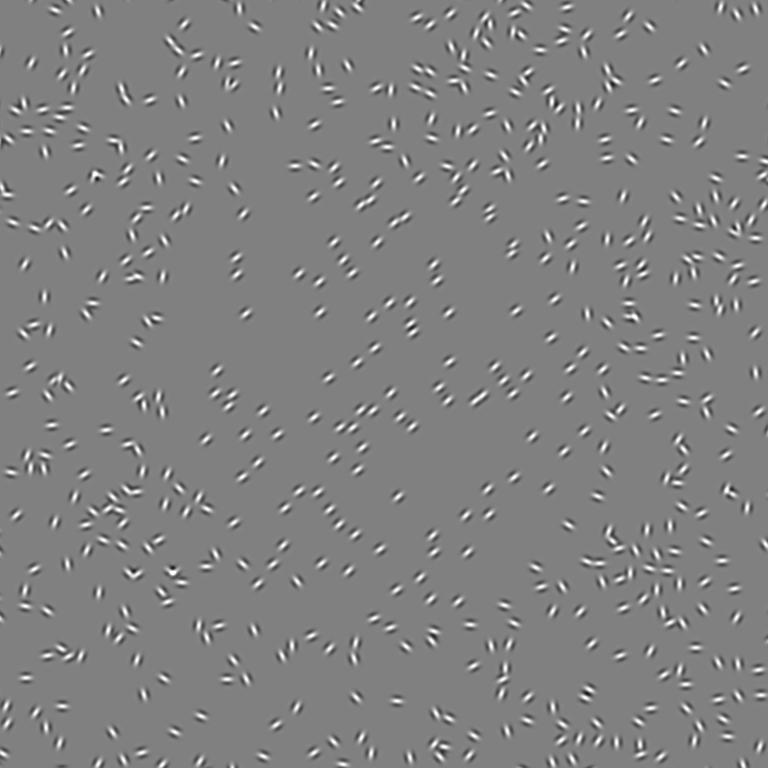
Write a three.js fragment shader that draws this pattern.

```glsl
varying vec2 vUv;

vec3 hash3(vec2 p) {
  vec3 q = fract(p.xyx * vec3(0.1031, 0.1030, 0.0973));
  q += dot(q, q.yxz + 33.33);
  return fract((q.xxy + q.yzz) * q.zyx);
}

float valueNoise(vec2 p) {
  vec2 i = floor(p);
  vec2 f = fract(p);
  f = f * f * (3.0 - 2.0 * f);
  return mix(mix(hash3(i).x, hash3(i + vec2(1.0, 0.0)).x, f.x),
             mix(hash3(i + vec2(0.0, 1.0)).x, hash3(i + vec2(1.0, 1.0)).x, f.x), f.y);
}

// Striped wave under a round Gaussian envelope, stripes running along the angle
float gabor(vec2 p, float angle) {
  float across = dot(p, vec2(-sin(angle), cos(angle)));
  return cos(6.2832 * across / 0.0133) * exp(-dot(p, p) / (2.0 * 0.00465 * 0.00465));
}

void main() {
  const float CELLS = 40.0;
  vec2 home = floor(vUv * CELLS);
  float wave = 0.0;

  for (int y = -1; y <= 1; y++) {
    for (int x = -1; x <= 1; x++) {
      vec2 cell = home + vec2(float(x), float(y));
      vec3 place = hash3(cell + 57.0);
      vec3 turn = hash3(cell + 213.0);
      vec2 center = (cell + 0.5 + 0.84 * (place.xy - 0.5)) / CELLS;

      // Mild clumps and gaps, sparser within the central disc
      bool inDisc = distance(center, vec2(0.5)) < 0.28;
      float density = mix(0.24, 0.56, valueNoise(center * 14.0 + 31.0));
      if (inDisc) density *= 0.65;

      // Aligned grains in the disc, random directions around it
      float angle = inDisc ? 0.7 + 0.16 * (turn.x - 0.5) : 3.1416 * turn.x;
      wave += step(place.z, density) * gabor(vUv - center, angle);
    }
  }

  gl_FragColor = vec4(vec3(clamp(0.502 + 0.52 * wave, 0.0, 1.0)), 1.0);
}
```
